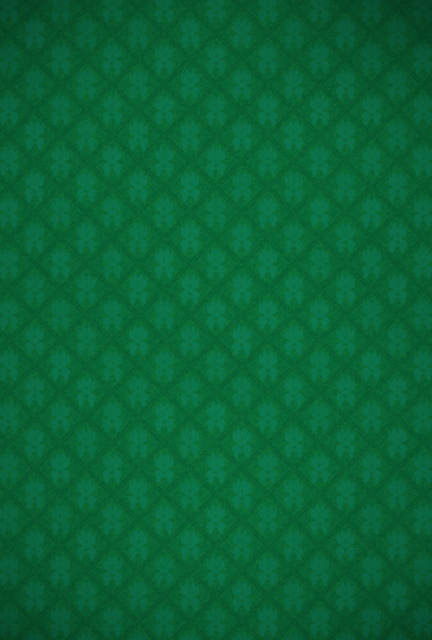
Give the GLSL for this pattern, as a WebGL 1 fragment shader.

```glsl
precision highp float;
// Green damask: pale teal floral motifs on a staggered lattice, framed by faint
// diagonal bands. Mirrored ellipses build each motif; cellular noise adds the
// leafy flecks and cloth wear, and a soft vignette darkens the border.

uniform vec2 u_resolution;

float hash(vec2 p) {
  p = fract(p * vec2(0.1031, 0.1137));
  p += dot(p, p.yx + 33.33);
  return fract((p.x + p.y) * p.x * 7.31 + p.y * 57.7);
}

// Tone of the nearest scattered cell, in 0..1
float cellTone(vec2 p) {
  vec2 id = floor(p);
  float nearest = 9.0;
  float tone = 0.0;
  for (int j = -1; j <= 1; j++) {
    for (int i = -1; i <= 1; i++) {
      vec2 c = id + vec2(float(i), float(j));
      vec2 seed = c + vec2(hash(c + 211.0), hash(c + 307.0));
      float d = length(p - seed);
      if (d < nearest) {
        nearest = d;
        tone = hash(c + 401.0);
      }
    }
  }
  return tone;
}

// Approximate distance to a tilted ellipse
float petal(vec2 p, vec2 center, vec2 radii, float tilt) {
  float c = cos(tilt);
  float s = sin(tilt);
  p -= center;
  p = vec2(c * p.x + s * p.y, c * p.y - s * p.x);
  return (length(p / radii) - 1.0) * min(radii.x, radii.y);
}

// Two stacked blossoms with a crown of leaf tips and a forked foot
float motif(vec2 p) {
  p.x = abs(p.x);
  float d = petal(p, vec2(0.085, 0.10), vec2(0.095, 0.085), 0.5);
  d = min(d, petal(p, vec2(0.09, -0.11), vec2(0.095, 0.085), -0.4));
  d = min(d, petal(p, vec2(0.0, 0.0), vec2(0.085, 0.07), 0.0));
  d = min(d, petal(p, vec2(0.065, 0.19), vec2(0.04, 0.10), 0.12));
  d = min(d, petal(p, vec2(0.14, 0.15), vec2(0.03, 0.07), -0.25));
  d = min(d, petal(p, vec2(0.0, 0.15), vec2(0.035, 0.09), 0.0));
  d = min(d, petal(p, vec2(0.10, -0.20), vec2(0.045, 0.085), 0.2));
  return d;
}

// Small heart in the lower blossom and a bud slit in the upper one
float hollow(vec2 p) {
  p.x = abs(p.x);
  float d = petal(p, vec2(0.018, -0.085), vec2(0.022, 0.042), -0.55);
  return min(d, petal(p, vec2(0.0, 0.07), vec2(0.016, 0.035), 0.0));
}

void main() {
  vec2 uv = gl_FragCoord.xy / u_resolution;
  vec2 canvas = (gl_FragCoord.xy - 0.5 * u_resolution) / u_resolution.x;

  // Staggered lattice: choose whichever diamond contains this point
  vec2 q = (canvas - vec2(0.0, 0.0115)) / vec2(0.12, 0.1185);
  vec2 id = floor(q + 0.5);
  vec2 p = q - id;
  if (abs(p.x) + abs(p.y) > 0.5) {
    id = floor(q) + 0.5;
    p = q - id;
  }
  float edge = 0.5 - abs(p.x) - abs(p.y);
  float blur = max(0.012, 0.7 / (0.12 * u_resolution.x));

  // Flecks along the diagonals, plus finer cloth grain
  vec2 diagonal = vec2(canvas.x + canvas.y, canvas.y - canvas.x);
  float fleck = cellTone(diagonal * vec2(120.0, 180.0) + 300.0) - 0.5;
  float grain = cellTone(canvas * 260.0 + 500.0) - 0.5;
  float cloud = sin(canvas.x * 9.0 + 2.0 * sin(canvas.y * 5.0))
              * sin(canvas.y * 7.0 + 1.3);

  // Ground, with leafy flecks and a pair of thin lines in each diagonal band
  vec3 color = vec3(0.035, 0.405, 0.212);
  color += vec3(0.02, 0.035, 0.005) * fleck;
  float band = 1.0 - smoothstep(0.03, 0.09, edge);
  float line = 1.0 - smoothstep(0.008, 0.008 + 2.0 * blur, abs(edge - 0.045));
  color *= 1.0 - 0.04 * band - 0.045 * line;

  // Motif with uneven print strength from repeat to repeat
  float d = motif(p) + 0.018 * fleck;
  float halo = smoothstep(0.0, 0.02, d) * (1.0 - smoothstep(0.02, 0.09, d));
  color += vec3(0.008, 0.018, -0.004) * halo * (0.5 + fleck);
  float printed = 1.0 - smoothstep(-blur, blur, d);
  printed *= smoothstep(-blur, blur, hollow(p)) * 0.75 + 0.25;
  float strength = 0.82 + 0.26 * hash(id * 2.0 + 90.0);
  vec3 teal = vec3(0.045, 0.452, 0.290) + 0.012 * fleck;
  color = mix(color, teal, printed * strength);

  // Wear and vignette
  color *= 1.0 + 0.045 * grain + 0.012 * cloud;
  vec2 border = uv * 2.0 - 1.0;
  vec2 b2 = border * border;
  float y4 = b2.y * b2.y;
  float shade = 1.03 - 0.11 * b2.x - 0.17 * y4 - 0.13 * b2.x * y4;
  shade -= 0.06 * smoothstep(0.5, 1.0, uv.x) * smoothstep(0.7, 1.0, uv.y);
  gl_FragColor = vec4(color * shade, 1.0);
}
```
